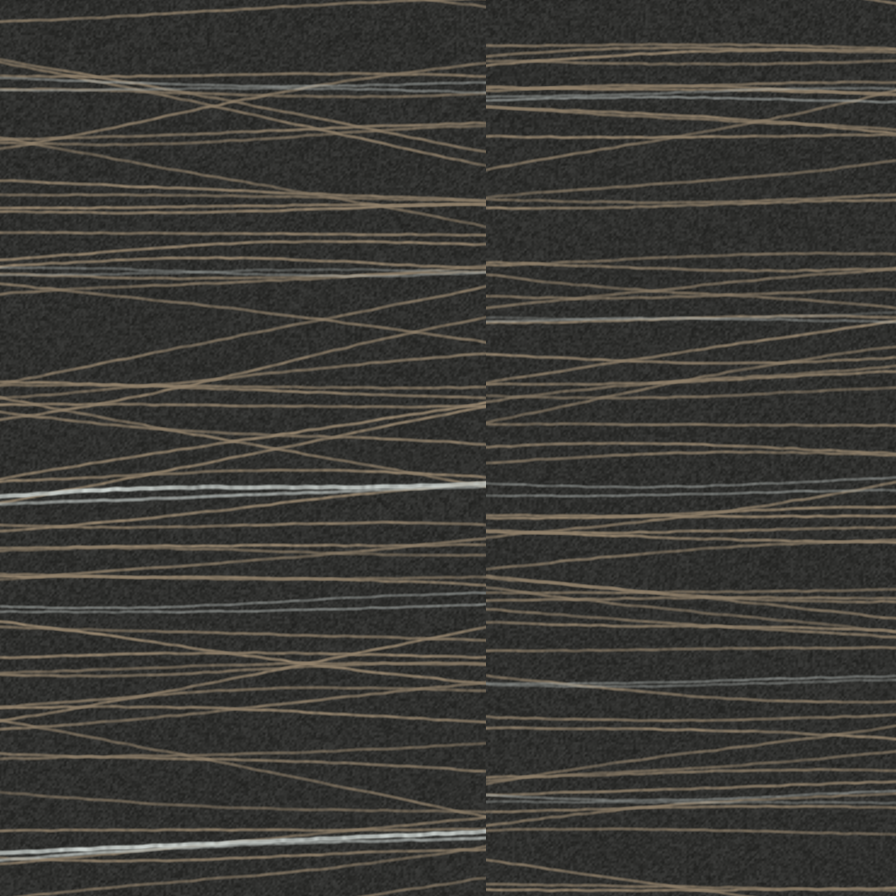
Give the GLSL for this pattern, as a three.js fragment shader.

```glsl
// Dark grainy cloth in two offset panels, strung with fine tan and silver threads.
#define SEAM 0.542
#define BUNDLES 19
#define STRANDS 3
#define SILVER_PAIRS 5
#define HALF_WIDTH 0.0015
#define SOFTNESS 0.0017
#define MAX_SLOPE 0.22
#define BEND 0.007
#define GRAIN 0.115
#define CLOTH vec3(0.183, 0.185, 0.178)
#define TAN vec3(0.580, 0.515, 0.425)
#define SILVER vec3(0.790, 0.815, 0.800)

varying vec2 vUv;

float hash(vec2 p) {
  vec3 q = fract(vec3(p.xyx) * 0.1031);
  q += dot(q, q.yzx + 33.33);
  return fract((q.x + q.y) * q.z);
}

float noise(vec2 p) {
  vec2 i = floor(p);
  vec2 f = fract(p);
  f = f * f * (3.0 - 2.0 * f);
  return mix(mix(hash(i), hash(i + vec2(1.0, 0.0)), f.x),
             mix(hash(i + vec2(0.0, 1.0)), hash(i + vec2(1.0, 1.0)), f.x), f.y);
}

// Height of one gently bent thread at x; id makes it unique.
float threadHeight(float x, float start, float steepness, float id) {
  float lean = 2.0 * hash(vec2(id, 3.0)) - 1.0;
  float pivot = hash(vec2(id, 5.0));
  float phase = 6.283 * hash(vec2(id, 7.0));
  float bend = BEND * hash(vec2(id, 9.0));
  float wobble = 0.0012 * (noise(vec2(x * 70.0, id)) - 0.5);
  return start + steepness * lean * lean * lean * (x - pivot)
       + bend * sin(x * 8.0 + phase) + wobble;
}

// Soft-edged cover of a thread, with the uneven sheen of twisted yarn.
float threadCover(vec2 p, float height, float halfWidth, float id) {
  float d = abs(p.y - height);
  if (d > halfWidth + SOFTNESS) return 0.0;
  float twist = noise(vec2(p.x * 190.0, id + 40.0));
  float fade = noise(vec2(p.x * 9.0, id + 80.0));
  float edge = 1.0 - smoothstep(max(halfWidth - SOFTNESS, 0.0), halfWidth + SOFTNESS, d);
  return edge * (0.58 + 0.25 * twist + 0.23 * fade);
}

vec3 clothColor(vec2 p) {
  float fine = noise(p * 370.0) - 0.5;
  float twill = noise(vec2(p.x + p.y, 2.0 * (p.y - p.x)) * 170.0 + 31.0) - 0.5;
  return CLOTH + GRAIN * (0.65 * fine + 0.4 * twill);
}

void main() {
  vec2 p = vUv;
  float panel = step(SEAM, p.x);
  float x = p.x - panel * SEAM;
  vec2 local = vec2(x, p.y);
  vec3 color = clothColor(p);

  // Tan threads, gathered in loose bundles with bare cloth between.
  for (int b = 0; b < BUNDLES; b++) {
    float bundle = float(b) + panel * 100.0;
    float center = (float(b) + hash(vec2(bundle, 1.0))) / float(BUNDLES);
    for (int s = 0; s < STRANDS; s++) {
      float id = bundle * 4.0 + float(s) + 11.0;
      float start = center + 0.05 * (hash(vec2(id, 2.0)) - 0.5);
      float height = threadHeight(x, start, MAX_SLOPE, id);
      float strength = mix(0.72, 1.0, hash(vec2(id, 13.0)));
      color = mix(color, TAN, strength * threadCover(local, height, HALF_WIDTH, id));
    }
  }

  // Silver pairs: mostly faint, with two bright ones in the left panel.
  for (int k = 0; k < SILVER_PAIRS; k++) {
    float pair = float(k);
    float seed = pair + panel * 50.0 + 900.0;
    float bright = (1.0 - panel) * step(mod(pair, 2.0), 0.5) * step(pair, 3.0);
    float start = (pair + 0.2 + 0.6 * hash(vec2(seed, 4.0))) / float(SILVER_PAIRS);
    float slope = mix(0.03 * (hash(vec2(seed, 6.0)) - 0.5), 0.035, bright);
    for (int s = 0; s < 2; s++) {
      float id = seed * 2.0 + float(s);
      float height = threadHeight(x, start + slope * x - 0.009 * float(s), 0.015, id);
      float strength = mix(0.22 + 0.3 * hash(vec2(id, 8.0)), 1.0 - 0.25 * float(s), bright);
      float width = HALF_WIDTH * mix(0.85, 1.6 - 0.4 * float(s), bright);
      color = mix(color, SILVER, strength * threadCover(local, height, width, id));
    }
  }

  gl_FragColor = vec4(color, 1.0);
}
```
